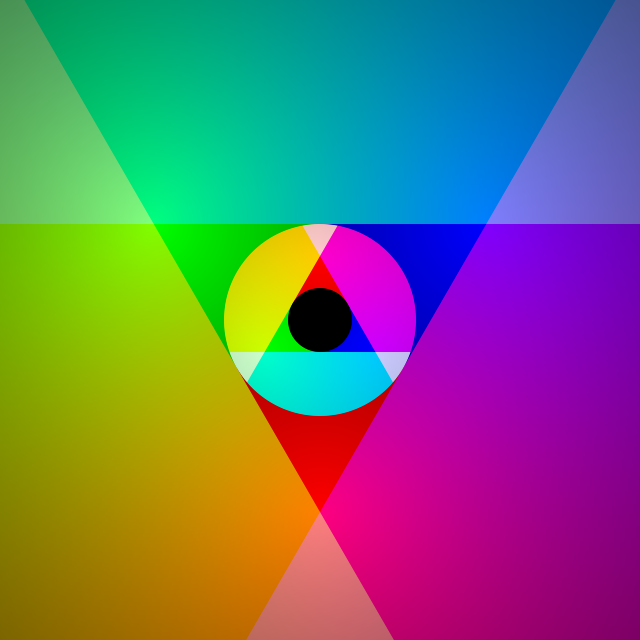
This background is drawn by a three.js fragment shader. Its source:

```glsl
// Red, green and blue point lights around two nested discs that cast wedge shadows.
varying vec2 vUv;

const vec2 CENTER = vec2(0.5);
const float OUTER_RADIUS = 0.15;
const float INNER_RADIUS = 0.05;
const float LIGHT_REACH = 2.0;   // light distance from the center, in disc radii
const float FALLOFF = 1.34;      // exponential dimming per canvas width
const float EDGE = 0.0009;       // half width of a smoothed edge
const float THIRD_TURN = 2.0943951;
const float HALF_PI = 1.5707963;

// 1 where the signed distance is positive, 0 where it is negative.
float inside(float signedDistance) {
  return smoothstep(-EDGE, EDGE, signedDistance);
}

// Brightness at p of a light in the given direction, with a disc in its way.
float lightAmount(vec2 p, vec2 direction, float radius) {
  vec2 fromLight = p - direction * radius * LIGHT_REACH;
  float along = dot(fromLight, -direction);
  float across = abs(fromLight.x * direction.y - fromLight.y * direction.x);

  // The shadow lies between the two tangents, past the points they touch.
  float sine = 1.0 / LIGHT_REACH;
  float cosine = sqrt(1.0 - sine * sine);
  float cone = inside(along * sine - across * cosine);
  float behind = inside(along - LIGHT_REACH * radius * cosine * cosine);

  return exp(-FALLOFF * length(fromLight)) * (1.0 - cone * behind);
}

// One light per color channel, red at the bottom, then blue, then green.
vec3 litPlane(vec2 p, float radius) {
  vec3 color = vec3(0.0);
  for (int i = 0; i < 3; i++) {
    float angle = -HALF_PI - THIRD_TURN * float(i);
    vec2 direction = vec2(cos(angle), sin(angle));
    vec3 channel = vec3(i == 0, i == 1, i == 2);
    color += channel * lightAmount(p, direction, radius);
  }
  return color;
}

void main() {
  vec2 p = vUv - CENTER;
  float distanceToCenter = length(p);

  // The inner set of lights is the outer one turned upside down.
  vec3 outerColor = litPlane(p, OUTER_RADIUS);
  vec3 innerColor = litPlane(vec2(p.x, -p.y), INNER_RADIUS);

  vec3 color = mix(outerColor, innerColor, inside(OUTER_RADIUS - distanceToCenter));
  color *= inside(distanceToCenter - INNER_RADIUS);
  gl_FragColor = vec4(color, 1.0);
}
```
